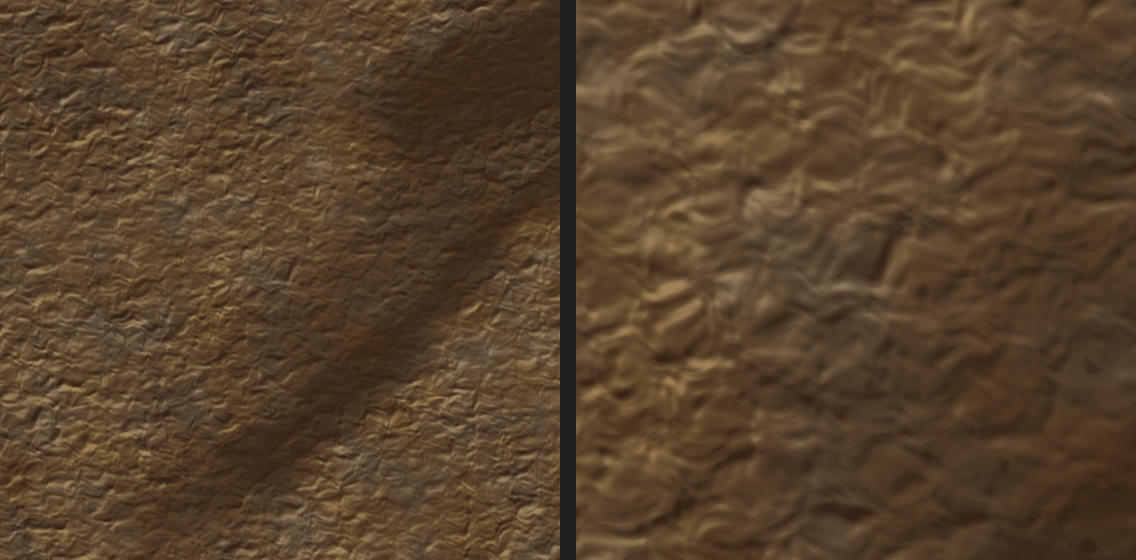
Left: the whole. Right: its middle third, enlarged.
A three.js fragment shader for this texture:

```glsl
varying vec2 vUv;

const vec3 CREVICE = vec3(0.205, 0.138, 0.09);
const vec3 EARTH = vec3(0.345, 0.264, 0.178);
const vec3 SAND = vec3(0.61, 0.515, 0.365);
const vec3 OCHRE = vec3(1.04, 0.985, 0.88);
const vec3 GREY = vec3(0.97, 1.0, 1.08);

vec2 hash2(vec2 p) {
  vec3 q = fract(p.xyx * vec3(0.1031, 0.1030, 0.0973));
  q += dot(q, q.yzx + 33.33);
  return fract((q.xx + q.yz) * q.zy) * 2.0 - 1.0;
}

// Gradient noise, roughly -0.7 to 0.7
float noise(vec2 p) {
  vec2 i = floor(p);
  vec2 f = p - i;
  vec2 u = f * f * f * (f * (f * 6.0 - 15.0) + 10.0);
  float a = dot(hash2(i), f);
  float b = dot(hash2(i + vec2(1.0, 0.0)), f - vec2(1.0, 0.0));
  float c = dot(hash2(i + vec2(0.0, 1.0)), f - vec2(0.0, 1.0));
  float d = dot(hash2(i + 1.0), f - 1.0);
  return mix(mix(a, b, u.x), mix(c, d, u.x), u.y);
}

mat2 rotation(float angle) {
  float c = cos(angle);
  float s = sin(angle);
  return mat2(c, s, -s, c);
}

float fbm(vec2 p) {
  float sum = 0.0;
  float amp = 0.6;
  for (int i = 0; i < 4; i++) {
    sum += amp * noise(p);
    p = rotation(0.6) * p * 2.03 + 17.3;
    amp *= 0.5;
  }
  return sum;
}

// Crumbly height field: bumps and soft ridges, stretched along the bedding
float crumbs(vec2 p) {
  vec2 q = rotation(-0.15) * p * vec2(23.0, 36.0) + 40.0;
  q += 0.5 * vec2(noise(p * 31.0 + 5.0), noise(p * 31.0 + 31.0));
  float height = 0.0;
  float amp = 1.0;
  for (int i = 0; i < 4; i++) {
    float n = noise(q);
    height += amp * (0.9 * n - 0.5 * sqrt(n * n + 0.012));
    q = rotation(0.25) * q * 1.75 + 11.7;
    amp *= 0.62;
  }
  return height;
}

// Soft capsule mask between two points
float band(vec2 p, vec2 a, vec2 b, float radius, float soft) {
  vec2 ab = b - a;
  float t = clamp(dot(p - a, ab) / dot(ab, ab), 0.0, 1.0);
  float d = length(p - a - ab * t);
  return 1.0 - smoothstep(radius - soft, radius + soft, d);
}

// Diagonal hollow with a dark upper pocket and half shade between
float hollowShade(vec2 p) {
  float groove = band(p, vec2(0.46, 0.17), vec2(0.71, 0.39), 0.06, 0.04);
  float upperGroove = band(p, vec2(0.72, 0.4), vec2(1.05, 0.75), 0.04, 0.035);
  float pocket = band(p, vec2(0.76, 0.8), vec2(1.05, 0.93), 0.11, 0.07);
  float halfShade = band(p, vec2(0.6, 0.38), vec2(0.9, 0.74), 0.12, 0.07);
  float tail = band(p, vec2(0.28, 0.06), vec2(0.5, 0.2), 0.05, 0.05);
  float dark = max(max(groove, upperGroove), pocket);
  return max(dark, max(0.55 * halfShade, 0.6 * tail));
}

vec3 rockColor(float tone) {
  vec3 lower = mix(CREVICE, EARTH, smoothstep(-0.2, 0.52, tone));
  return mix(lower, SAND, smoothstep(0.35, 1.2, tone));
}

void main() {
  vec2 p = vUv;
  vec2 wobble = vec2(fbm(p * 8.0 + 3.0), fbm(p * 8.0 + 23.0));
  vec2 warped = p + 0.07 * wobble;
  float shade = hollowShade(warped);

  // Relief lit from the upper left
  vec2 towardLight = vec2(-0.0025, 0.0055);
  float relief = crumbs(p) - crumbs(p + towardLight);
  float roughness = 0.9 + 0.7 * noise(p * 6.0 + 61.0);
  relief *= roughness * (1.0 - 0.7 * shade);

  // Broad stains, pale mineral patches, chips and pits
  float stain = fbm(p * 4.0 + 9.0);
  float patches = smoothstep(0.1, 0.42, fbm(p * vec2(10.0, 12.0) + 71.0));
  float chips = smoothstep(0.12, 0.5, noise(p * vec2(36.0, 48.0) + 53.0));
  float pits = smoothstep(0.3, 0.58, noise(p * vec2(62.0, 75.0) + 13.0));
  float lowerSlope = smoothstep(0.38, 0.5, warped.x - 0.85 * warped.y);
  float ledge = band(warped, vec2(0.56, 0.04), vec2(0.86, 0.13), 0.006, 0.012);

  float exposed = 1.0 - 0.8 * shade;
  float tone = 0.45 + 0.48 * stain * exposed + 0.2 * patches * exposed;
  tone += 1.15 * relief + 0.08 * lowerSlope;
  tone += (0.26 * fbm(p * vec2(42.0, 58.0) + 7.0) + 0.16 * chips) * exposed;
  tone -= 0.42 * shade + 0.2 * pits + 0.25 * ledge;

  // Ochre and grey weathering
  float weathering = smoothstep(-0.35, 0.4, fbm(p * 9.0 + 91.0) + 0.2 * patches);
  vec3 color = rockColor(tone) * mix(OCHRE, GREY, weathering);
  gl_FragColor = vec4(color, 1.0);
}
```
